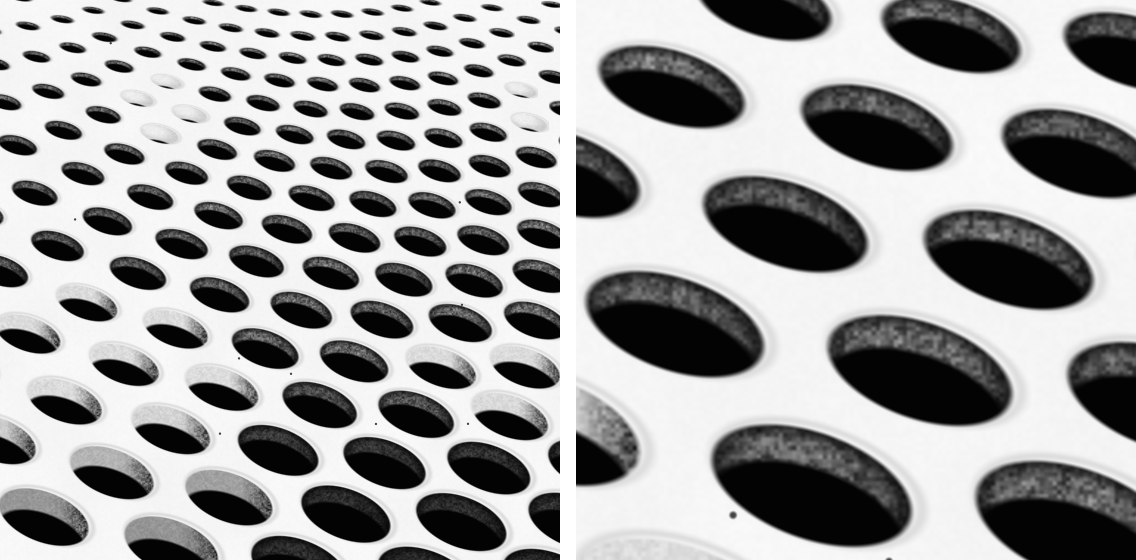
Left: the whole. Right: its middle third, enlarged.
Give the GLSL for this pattern, as a three.js fragment shader.

```glsl
// A white perforated sheet receding over a gentle crest, in grainy black and white.
// Each lattice row is a cubic curve; the nearest hole of every row is drawn as a
// sheared ellipse with a bevelled rim, a visible far wall and a black opening.
varying vec2 vUv;

float hash(vec2 p) {
  return fract(sin(dot(p, vec2(127.1, 311.7))) * 43758.5453);
}

float noise(vec2 p) {
  vec2 i = floor(p), f = fract(p);
  f = f * f * (3.0 - 2.0 * f);
  return mix(mix(hash(i), hash(i + vec2(1.0, 0.0)), f.x),
             mix(hash(i + vec2(0.0, 1.0)), hash(i + 1.0), f.x), f.y);
}

// Coverage of the unit disc with a soft edge
float disc(vec2 q, float soft) {
  return 1.0 - smoothstep(1.0 - soft, 1.0 + soft, length(q));
}

// 1 inside a round patch of the sheet
float patchAt(vec2 p, vec2 centre, float radius) {
  return step(distance(p, centre), radius);
}

// Centre of the hole of a row that lies nearest in x; returns xy and column
vec3 nearestHole(float x, float row) {
  float r2 = row * row;
  float startX = 0.785 - 0.0101 * row - 0.0032 * r2 - 0.000177 * r2 * row;
  float spacing = 0.0924 + 0.01035 * row + 0.000534 * r2;
  float squeeze = -0.0026 + 0.00004 * r2;
  float curl = -0.00022 - 0.000029 * row;

  // Invert the cubic by fixed point iteration
  float column = (x - startX) / spacing;
  for (int k = 0; k < 6; k++) {
    column = (x - startX) / (spacing + column * (squeeze + column * curl));
  }
  column = floor(column + 0.5);

  float startY = 0.695 - 0.0599 * row - 0.00163 * r2;
  float slope = 0.0048 - 0.00293 * row - 0.000286 * r2;
  float arch = 0.00358 + 0.00039 * row + 0.000013 * r2;
  return vec3(startX + column * (spacing + column * (squeeze + column * curl)),
              startY + column * (slope + column * arch), column);
}

void main() {
  vec2 p = vUv;
  float grain = 0.6 * noise(p * 380.0) + 0.4 * noise(p * 190.0 + 40.0);

  // Sheet with faint mottling and rare specks
  float tone = 0.975 - 0.02 * noise(p * 14.0) + 0.02 * (grain - 0.5);
  vec2 cell = floor(p * 32.0);
  vec2 speck = fract(p * 32.0) - 0.2 - 0.6 * vec2(hash(cell + 3.0), hash(cell + 8.0));
  tone -= 0.7 * step(0.988, hash(cell)) * (1.0 - smoothstep(0.03, 0.1, length(speck)));

  for (int i = -7; i <= 9; i++) {
    float row = float(i);
    vec3 hole = nearestHole(p.x, row);
    float nearness = 1.0 - hole.y;
    vec2 radius = vec2(0.017 + 0.068 * nearness, 0.0052 + 0.05 * nearness);
    radius = max(radius, vec2(0.012, 0.004));

    // Sheared ellipse mapped to the unit disc
    vec2 q = (p - hole.xy) / radius;
    q.y = (q.y + 0.42 * q.x) / 0.907;
    float soft = 0.0017 / radius.y;

    // Patches where the wall is lit or the opening is closed
    float closed = max(patchAt(hole.xy, vec2(0.284, 0.809), 0.075),
                       patchAt(hole.xy, vec2(0.943, 0.815), 0.052));
    float lit = max(patchAt(hole.xy, vec2(0.189, 0.232), 0.27),
                    patchAt(hole.xy, vec2(0.872, 0.316), 0.104));

    // Bevelled rim, widest at the upper right
    vec2 rimQ = (q - vec2(0.06, 0.07)) / 1.08;
    float rim = disc(rimQ, soft + 0.04);
    float rimTone = mix(0.94, 0.82, smoothstep(0.88, 1.0, length(rimQ)));
    tone = mix(tone, min(tone, rimTone), rim);

    // Far wall: dark and speckled, or bright and fading to the right
    float drop = mix(mix(0.66, 0.84, lit), 1.75, closed);
    vec2 floorQ = q - vec2(-0.05, -drop);
    float variation = 0.85 + 0.3 * hash(vec2(hole.z, row));
    float dark = mix(0.14, 0.37, smoothstep(0.0, 0.3, 1.0 - length(q)));
    dark *= mix(1.0, 0.45, smoothstep(0.62, 0.92, nearness));
    dark *= variation * (0.35 + 1.3 * grain) * (1.0 - 0.3 * smoothstep(0.0, 1.0, q.x));
    float fade = smoothstep(0.15, 1.1, q.x);
    float bright = mix(0.86, 0.58, smoothstep(0.72, 0.95, nearness));
    bright = mix(bright, 0.28, fade) + (grain - 0.5) * (0.12 + 0.5 * fade);
    float pale = 0.93 - 0.13 * smoothstep(0.0, 1.0, length(q - vec2(-0.3, 0.3)) - 0.3)
               + 0.06 * (grain - 0.5);
    float wall = mix(mix(dark, bright, lit), pale, closed);

    // Black opening below the wall
    float inside = mix(wall, 0.012, disc(floorQ, soft + 0.025));
    tone = mix(tone, inside, disc(q, soft));
  }

  gl_FragColor = vec4(vec3(clamp(tone, 0.0, 1.0)), 1.0);
}
```
